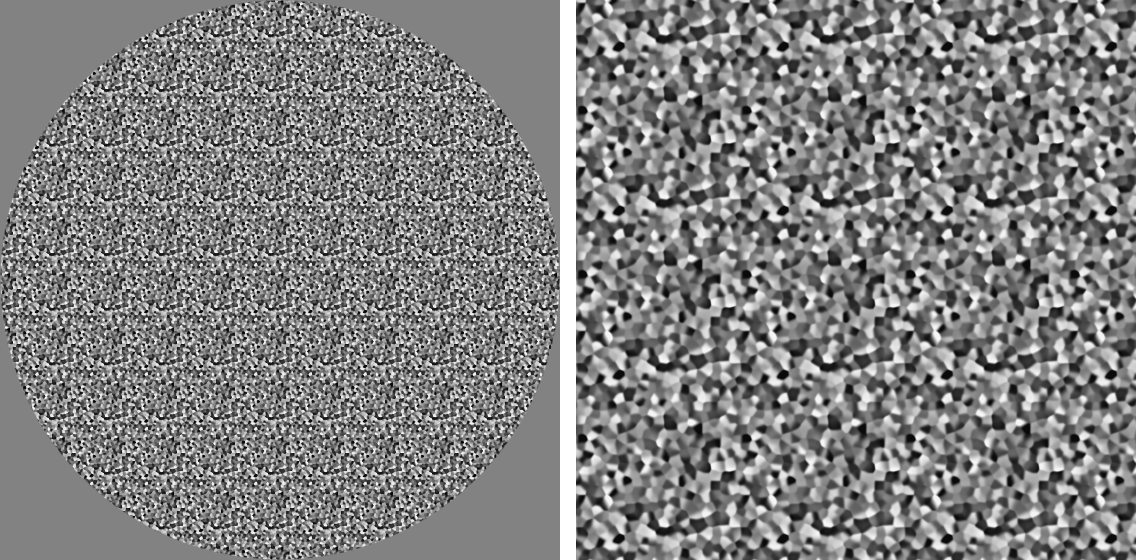
Left: the whole. Right: its middle third, enlarged.
Give the GLSL for this pattern, as a Shadertoy shader.

```glsl
// A grey disc-shaped window onto a repeating tile of black and white pebble noise.

const float GRAINS = 21.0; // grains along one tile side

vec3 hash3(vec2 p) {
    vec3 q = vec3(dot(p, vec2(127.1, 311.7)),
                  dot(p, vec2(269.5, 183.3)),
                  dot(p, vec2(419.2, 371.9)));
    return fract(sin(q) * 43758.5453);
}

// Soft Voronoi: random tones blended by distance, wrapping at the tile border.
// Part of the neighbourhood's mean is removed so light and dark stay evenly spread.
float pebbles(vec2 p) {
    vec2 cell = floor(p);
    vec2 sharp = vec2(0.0), broad = vec2(0.0); // weighted tone, total weight
    for (int j = -2; j <= 2; j++) {
        for (int i = -2; i <= 2; i++) {
            vec2 id = cell + vec2(i, j);
            vec3 rnd = hash3(mod(id, GRAINS));
            vec2 d = id + rnd.xy - p;
            float dist2 = dot(d, d);
            sharp += exp(-5.5 * dist2) * vec2(rnd.z, 1.0);
            broad += exp(-1.1 * dist2) * vec2(rnd.z, 1.0);
        }
    }
    return sharp.x / sharp.y - 0.6 * (broad.x / broad.y - 0.5);
}

void mainImage(out vec4 fragColor, in vec2 fragCoord) {
    // Square canvas units, centred
    float side = min(iResolution.x, iResolution.y);
    vec2 uv = (fragCoord - 0.5 * iResolution.xy) / side;

    // Tiles are laid from the top left, 10.24 across and down
    vec2 tile = vec2(uv.x + 0.5, 0.5 - uv.y) * 10.24;
    float tone = 0.51 + 1.28 * (pebbles(tile * GRAINS) - 0.5);

    // A faint dark row below each tile's top edge
    float row = abs(fract(tile.y + 0.45) - 0.5);
    tone -= 0.07 * (1.0 - smoothstep(0.02, 0.08, row));
    tone = clamp(tone, 0.04, 0.96);

    // Circular window on flat grey
    float edge = 1.0 / side;
    float disc = 1.0 - smoothstep(-edge, edge, length(uv) - 0.499);
    fragColor = vec4(vec3(mix(0.51, tone, disc)), 1.0);
}
```
